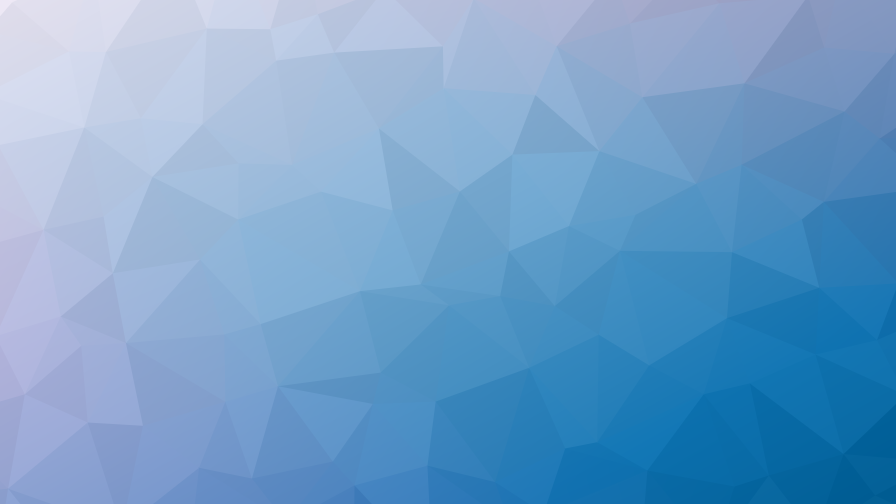
Give the GLSL for this background, as a Shadertoy shader.

```glsl
// Low-poly backdrop: faceted triangles over a diagonal lavender-to-deep-blue gradient.
#define ROWS 7.0          // mesh cells per canvas height
#define TILT 0.30         // mesh rotation in radians
#define JITTER 0.66       // vertex scatter, in cells
#define FACET_SHADE 0.045 // brightness spread between facets
#define FACET_FLAT 0.55   // 0 = smooth gradient, 1 = flat facets

// Hash without sine
vec2 hash22(vec2 p) {
    vec3 q = fract(p.xyx * vec3(0.1031, 0.1030, 0.0973));
    q += dot(q, q.yzx + 33.33);
    return fract((q.xx + q.yz) * q.zy);
}

float cross2(vec2 a, vec2 b) { return a.x * b.y - a.y * b.x; }

// Linear step between two positions
float ramp(float lo, float hi, float t) { return clamp((t - lo) / (hi - lo), 0.0, 1.0); }

// Background colour; uv is measured in canvas heights
vec3 gradient(vec2 uv) {
    vec2 q = vec2(uv.x * iResolution.y / iResolution.x, 1.0 - uv.y);
    float along = 0.5 * (q.x + q.y);
    float across = q.x - q.y;

    // Ramp from the upper left to the lower right
    vec3 col = mix(vec3(0.92, 0.90, 0.95), vec3(0.69, 0.77, 0.88), ramp(0.0, 0.25, along));
    col = mix(col, vec3(0.43, 0.645, 0.805), ramp(0.25, 0.50, along));
    col = mix(col, vec3(0.06, 0.455, 0.70), ramp(0.50, 0.80, along));
    col = mix(col, vec3(0.0, 0.36, 0.57), ramp(0.80, 1.0, along));

    // Muted violet tints toward the two side corners
    col += vec3(0.08, -0.055, -0.055) * smoothstep(0.2, 0.9, across);
    col += vec3(0.12, -0.015, 0.01) * smoothstep(0.15, 0.8, -across);
    return col;
}

vec2 meshVertex(vec2 id) { return id + 0.5 + JITTER * (hash22(id) - 0.5); }

// Signed distance to a line, positive on its left
float lineDistance(vec2 p, vec2 a, vec2 b) {
    return cross2(b - a, p - a) / max(length(b - a), 1e-4);
}

// Adds one triangle as premultiplied colour and coverage
void addFacet(inout vec4 sum, vec2 p, vec2 a, vec2 b, vec2 c, mat2 turn, float pixel) {
    float winding = sign(cross2(b - a, c - a));
    float inside = min(winding * lineDistance(p, a, b),
                   min(winding * lineDistance(p, b, c), winding * lineDistance(p, c, a)));
    float cover = clamp(0.5 + inside / pixel, 0.0, 1.0);
    if (cover <= 0.0) return;

    vec2 center = (a + b + c) / 3.0;
    vec2 samplePoint = mix(p, center, FACET_FLAT) * turn / ROWS;
    float shade = FACET_SHADE * (hash22(floor(center * 64.0)).x - 0.5);
    sum += cover * vec4(gradient(samplePoint) + shade, 1.0);
}

void mainImage(out vec4 fragColor, in vec2 fragCoord) {
    vec2 uv = fragCoord / iResolution.y;
    float co = cos(TILT), si = sin(TILT);
    mat2 turn = mat2(co, -si, si, co);
    vec2 p = turn * uv * ROWS;
    float pixel = ROWS / iResolution.y;
    vec2 home = floor(p - 0.5);
    vec4 sum = vec4(0.0);

    // Split each nearby quad into two triangles
    for (int j = -1; j <= 1; j++) {
        for (int i = -1; i <= 1; i++) {
            vec2 id = home + vec2(i, j);
            vec2 a = meshVertex(id);
            vec2 b = meshVertex(id + vec2(1, 0));
            vec2 c = meshVertex(id + vec2(0, 1));
            vec2 d = meshVertex(id + vec2(1, 1));

            // Prefer the shorter diagonal that lies within the quad
            bool adFits = cross2(d - a, b - a) * cross2(d - a, c - a) < 0.0;
            bool bcFits = cross2(c - b, a - b) * cross2(c - b, d - b) < 0.0;
            bool useAD = adFits && (!bcFits || length(d - a) < length(c - b));
            if (useAD) {
                addFacet(sum, p, a, b, d, turn, pixel);
                addFacet(sum, p, a, d, c, turn, pixel);
            } else {
                addFacet(sum, p, a, b, c, turn, pixel);
                addFacet(sum, p, b, d, c, turn, pixel);
            }
        }
    }
    vec3 col = sum.a > 0.0 ? sum.rgb / sum.a : gradient(uv);
    fragColor = vec4(clamp(col, 0.0, 1.0), 1.0);
}
```
